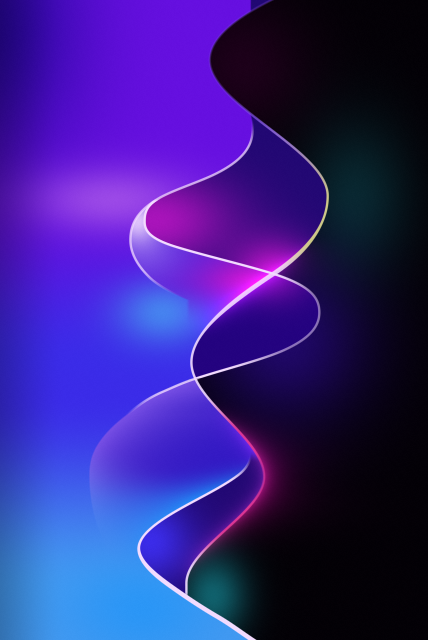
A WebGL 2 fragment shader for this background:

```glsl
#version 300 es
precision highp float;
uniform vec2 u_resolution;
out vec4 fragColor;

const vec2 CANVAS = vec2(5.12, 7.68);
const float LINE = 0.013;
const float GRAIN = 0.008;
const vec3 VIOLET = vec3(.40, .06, .88);
const vec3 BLUE = vec3(.23, .17, .91);
const vec3 SKY = vec3(.27, .60, .94);
const vec3 NAVY = vec3(.13, .02, .58);
const vec3 INDIGO = vec3(.13, .03, .45);
const vec3 BLACK = vec3(.012, .002, .022);
const vec3 MAGENTA = vec3(.72, .08, .76);
const vec3 LAVENDER = vec3(.52, .35, .92);
const vec3 CYAN = vec3(.10, .58, .98);
const vec3 TEAL = vec3(.02, .15, .16);
const vec3 PLUM = vec3(.28, 0, .22);
const vec3 ROSE = vec3(.90, .22, .58);
const vec3 GOLD = vec3(.88, .86, .55);
const vec3 PALE = vec3(.95, .86, 1);

// Curve knots: x, y measured downward, slope dx/dy
const vec3 SPINE[7] = vec3[](vec3(3.25, 0, -2), vec3(2.51, .72, 0),
  vec3(3.92, 2.35, 0), vec3(3.25, 3.3, -1.5), vec3(2.29, 4.35, 0),
  vec3(3.16, 5.72, 0), vec3(2.23, 7, 0));
const vec3 FOLD[7] = vec3[](vec3(3, 1.38, .3), vec3(3.02, 1.6, -.1),
  vec3(2.55, 2.1, -2.1), vec3(1.9, 2.38, -1.7), vec3(1.56, 2.88, 0),
  vec3(1.78, 3.32, 1), vec3(2.25, 3.6, 2.3));
const vec3 LOOP[7] = vec3[](vec3(1.9, 2.38, -1.7), vec3(1.73, 2.66, 0),
  vec3(2.1, 2.96, 3.2), vec3(3.25, 3.28, 3.2), vec3(3.82, 3.75, 0),
  vec3(3.4, 4.2, -2.2), vec3(2.32, 4.55, -3));
const vec3 SAIL[7] = vec3[](vec3(2.32, 4.55, -3), vec3(1.95, 4.7, -2.3),
  vec3(1.5, 4.99, -1.3), vec3(1.16, 5.35, -.6), vec3(1.07, 5.7, 0),
  vec3(1.2, 6.4, .4), vec3(1.75, 7.1, 1.1));
const vec3 HOOK[7] = vec3[](vec3(3, 5.45, -.1), vec3(2.85, 5.7, -1.3),
  vec3(2.2, 6.08, -1.8), vec3(1.66, 6.58, 0), vec3(2.05, 7.04, 1.4),
  vec3(2.6, 7.4, 1.7), vec3(3.02, 7.68, 1.5));

vec2 p;
float px;

float hash(vec2 q) {
  return fract(sin(dot(q, vec2(12.9898, 78.233))) * 43758.5453);
}

// Signed distance to a Hermite curve, positive on its right
float curve(vec3 k[7]) {
  float x = k[0].x, s = 0.;
  for (int i = 0; i < 6; i++) {
    vec3 a = k[i], b = k[i + 1];
    if (p.y < a.y) break;
    float h = b.y - a.y, t = min((p.y - a.y) / h, 1.), u = 1. - t;
    x = mix(a.x, b.x, t * t * (3. - 2. * t)) + h * t * u * (a.z * u - b.z * t);
    s = 6. * t * u * (b.x - a.x) / h + a.z * u * (1. - 3. * t) + b.z * t * (3. * t - 2.);
  }
  return (p.x - x) / sqrt(1. + s * s);
}

float side(float d) { return smoothstep(-px, px, d); }

float blob(float x, float y, float rx, float ry) {
  vec2 q = (p - vec2(x, y)) / vec2(rx, ry);
  return exp(-dot(q, q));
}

float band(float lo, float hi, float soft) {
  return smoothstep(lo - soft, lo + soft, p.y) * smoothstep(hi + soft, hi - soft, p.y);
}

float stroke(float d, float w) {
  return 1. - smoothstep(max(w - px * .6, 0.), w + px * .8, abs(d));
}

void main() {
  vec2 uv = gl_FragCoord.xy / u_resolution;
  p = vec2(uv.x, 1. - uv.y) * CANVAS;
  px = CANVAS.y / u_resolution.y;
  float y = p.y, spine = curve(SPINE), fold = curve(FOLD), loop = curve(LOOP);
  float sail = curve(SAIL), hook = curve(HOOK);
  float left = side(-spine), inFold = side(fold) * left, inHook = side(hook);

  // Luminous left side
  vec3 col = mix(VIOLET, BLUE, smoothstep(2.4, 4.4, y));
  col = mix(col, SKY, smoothstep(4.7, 7.1, y));
  col = mix(col, NAVY, .9 * blob(-.1, .3, 1.1, 1.7));
  vec2 q = mat2(.81, -.58, 1.5, 2.1) * (p - vec2(1.35, 2.4));
  col = mix(col, vec3(.7, .38, .92), .7 * exp(-dot(q, q)));
  col = mix(col, SKY, .8 * blob(1.95, 3.75, .55, .38));
  col = mix(col, CYAN, .6 * blob(1.7, 7.3, .9, .6));
  col *= mix(.68, 1., smoothstep(-.3, .8, p.x));

  // Dark right side with faint glows
  vec3 dark = BLACK + TEAL * blob(4.25, 2.35, .65, .9);
  dark += PLUM * .35 * blob(2.9, .8, .8, .8);
  dark += INDIGO * .85 * blob(3.4, 4.1, 1., 1.);
  dark += PLUM * 1.2 * exp(-abs(spine) * 3.5) * band(5.2, 6.4, .5);
  dark += TEAL * 2.5 * blob(2.55, 7.15, .4, .5);

  // Upper ribbon and its folded underside
  vec3 fill = mix(INDIGO, MAGENTA, .9 * blob(1.85, 2.65, .95, .55));
  fill = mix(fill, MAGENTA, .9 * blob(3.25, 3.25, .5, .4));
  col = mix(col, fill, inFold * side(loop) * smoothstep(3.4, 3.3, y));
  fill = mix(vec3(.34, .13, .85), MAGENTA, blob(3., 3.4, .65, .38));
  fill = mix(fill, LAVENDER, .8 * blob(1.75, 2.95, .45, .4));
  fill = mix(fill, PALE, .85 * blob(1.65, 2.65, .25, .26));
  col = mix(col, fill, inFold * side(-loop) * step(2.3, y) * smoothstep(3.95, 3.3, y));

  // Lower sail and the hollow behind its hook
  fill = mix(vec3(.19, .09, .76), LAVENDER, .85 * exp(-max(sail, 0.) * 2.2));
  fill = mix(fill, SKY, .85 * smoothstep(4.7, 6.2, y - .45 * p.x));
  fill = mix(fill, CYAN, exp(-abs(hook) * 4.) * band(5.75, 7.3, .3));
  col = mix(col, fill, side(sail) * left * step(4.5, y) * smoothstep(7., 5.6, y));
  fill = mix(INDIGO, BLUE, blob(1.8, 6.5, .5, .5));
  col = mix(col, fill, inHook * left * smoothstep(5.4, 5.55, y));

  // Translucent middle loop over the dark
  fill = mix(vec3(.14, .01, .5), MAGENTA, .4 * blob(3.3, 3.35, .4, .3));
  dark = mix(dark, fill, side(-loop) * band(3.25, 4.55, .03));
  col = mix(col, dark, side(spine) * mix(1., inHook, step(6.5, y)));

  // Glows and bright edges
  col += MAGENTA * .6 * exp(-abs(spine) * 9.) * band(3.1, 3.8, .3);
  col += ROSE * .3 * exp(-abs(spine) * 12.) * band(5.1, 6.8, .3);
  vec3 edge = mix(LAVENDER, GOLD, smoothstep(1.3, 2.5, y));
  edge = mix(edge, PALE, smoothstep(2.9, 3.3, y));
  edge = mix(edge, ROSE, band(4.95, 6.6, .25));
  float glow = .25 + .65 * smoothstep(1., 1.7, y) - .4 * band(5.5, 5.95, .15);
  float w = LINE * (1. + band(2.9, 3.8, .3));
  col = mix(col, edge, stroke(spine, w) * glow * smoothstep(7.2, 7.1, y));
  col = mix(col, PALE, stroke(fold, LINE) * .75 * band(1.6, 3.4, .18));
  glow = 1. - .5 * band(3.4, 4.3, .15);
  col = mix(col, PALE, stroke(loop, LINE) * glow * band(2.4, 4.55, .02));
  col = mix(col, PALE, stroke(sail, LINE) * .8 * step(4.55, y) * smoothstep(5., 4.7, y));
  w = LINE * (1. + smoothstep(6.4, 7., y));
  col = mix(col, PALE, stroke(hook, w) * smoothstep(5.45, 5.8, y));

  col += (hash(gl_FragCoord.xy) - .5) * GRAIN;
  fragColor = vec4(clamp(col, 0., 1.), 1);
}
```
